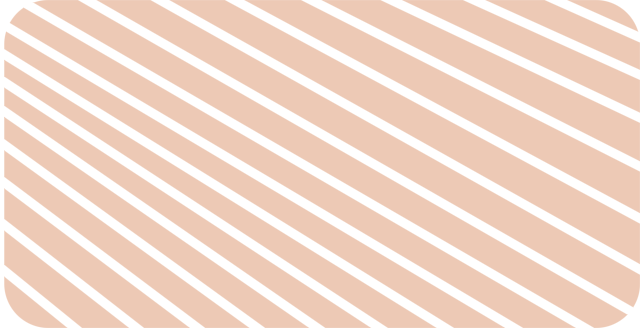
This pattern is drawn by a Shadertoy shader. Its source:

```glsl
// Lengths are in canvas heights
const vec3 PEACH = vec3(0.93, 0.79, 0.71);
const vec3 WHITE = vec3(1.0);
const int STRIPE_COUNT = 16;
const float STRIPE_WIDTH = 0.0282;
const float FIRST_STRIPE = 0.0612;   // along the diagonal, 0 to 1
const float LAST_STRIPE = 0.9283;
const float SPACING_SWELL = 0.049;
const float LEFT_MARGIN = 0.013;
const float CORNER_RADIUS = 0.135;
const float PI = 3.14159265;

float roundedBox(vec2 p, vec2 halfSize, float radius) {
    vec2 d = abs(p) - halfSize + radius;
    return length(max(d, 0.0)) + min(max(d.x, d.y), 0.0) - radius;
}

// Position of a stripe on the diagonal from upper right to lower left
float stripePosition(float u) {
    float swell = pow(max(sin(PI * pow(u, 0.86)), 0.0), 2.5);
    return mix(FIRST_STRIPE, LAST_STRIPE, u) + SPACING_SWELL * swell;
}

// Downward slope, steepening toward the lower left with a slight waver
float stripeSlope(float u) {
    float waver = 0.022 * (1.0 - u * u) * cos(4.0 * PI * (u - 0.32));
    return 0.46 + 0.1925 * u + 0.16 * u * u + waver;
}

float stripeDistance(vec2 p, float aspect) {
    float nearest = 1e3;
    for (int i = 0; i < STRIPE_COUNT; i++) {
        float u = float(i) / float(STRIPE_COUNT - 1);
        float s = stripePosition(u);
        float slope = stripeSlope(u);
        vec2 offset = p - vec2(aspect * (1.0 - s), 1.0 - s);
        float d = abs(offset.y + slope * offset.x) * inversesqrt(1.0 + slope * slope);
        nearest = min(nearest, d);
    }
    return nearest - 0.5 * STRIPE_WIDTH;
}

void mainImage(out vec4 fragColor, in vec2 fragCoord) {
    float aspect = iResolution.x / iResolution.y;
    vec2 p = fragCoord / iResolution.y;
    float blur = 0.75 / iResolution.y;

    // Rounded panel
    vec2 center = 0.5 * vec2(aspect + LEFT_MARGIN, 1.0);
    vec2 halfSize = 0.5 * vec2(aspect - LEFT_MARGIN, 1.0);
    float panel = roundedBox(p - center, halfSize, CORNER_RADIUS);

    // Peach wherever the panel is not cut by a stripe
    float d = max(panel, -stripeDistance(p, aspect));
    float fill = 1.0 - smoothstep(-blur, blur, d);
    fragColor = vec4(mix(WHITE, PEACH, fill), 1.0);
}
```
